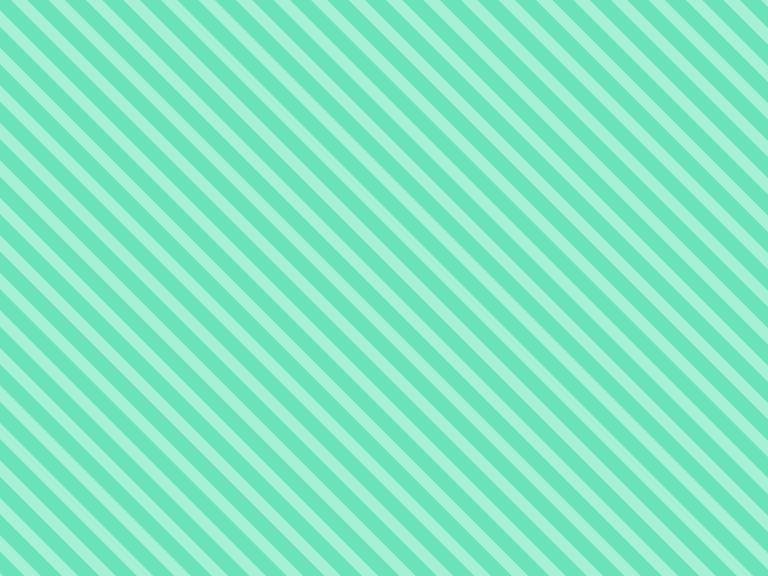
Write a Shadertoy shader that draws this pattern.

```glsl
// Diagonal pale mint stripes on a mint ground, falling to the right at 45 degrees.

const vec3 GROUND_COLOR = vec3(0.42, 0.89, 0.73);
const vec3 STRIPE_COLOR = vec3(0.65, 0.94, 0.84);

const float REPEATS_DOWN = 15.36;  // stripe periods along the canvas height
const float STRIPE_SHARE = 0.436;  // part of each period that is pale
const float STRIPE_CENTER = 0.51;  // stripe middle within a period, from the top left

// Signed distance to the nearest stripe edge in periods, negative inside
float stripeDistance(float phase) {
    return abs(fract(phase - STRIPE_CENTER + 0.5) - 0.5) - 0.5 * STRIPE_SHARE;
}

void mainImage(out vec4 fragColor, in vec2 fragCoord) {
    // Height units, measured from the top left corner
    vec2 p = vec2(fragCoord.x, iResolution.y - fragCoord.y) / iResolution.y;

    // Phase is constant along each diagonal
    float phase = (p.x - p.y) * REPEATS_DOWN;

    // One pixel of edge smoothing, measured across the stripe
    float pixel = sqrt(2.0) * REPEATS_DOWN / iResolution.y;
    float coverage = clamp(0.5 - stripeDistance(phase) / pixel, 0.0, 1.0);

    fragColor = vec4(mix(GROUND_COLOR, STRIPE_COLOR, coverage), 1.0);
}
```
